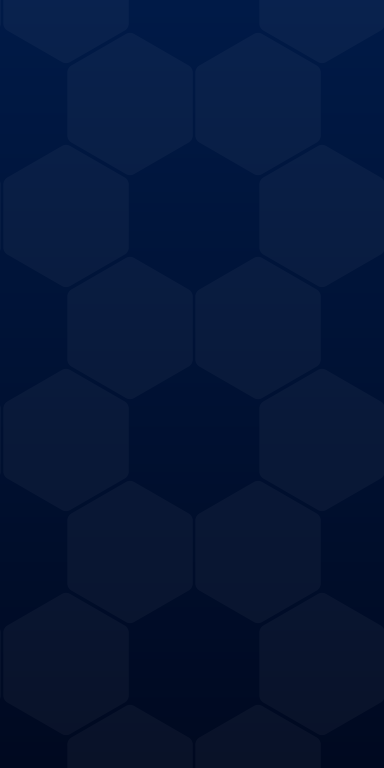
A WebGL 1 fragment shader for this pattern:

```glsl
precision highp float;

uniform vec2 u_resolution;

// Signed distance to a point-up hexagon with rounded corners.
float roundedHexagon(vec2 p, float halfWidth, float radius) {
    float apothem = halfWidth - radius;
    vec2 mirror = vec2(-0.8660, 0.5);
    p = abs(p.yx);
    p -= 2.0 * min(dot(mirror, p), 0.0) * mirror;
    p -= vec2(clamp(p.x, -0.5774 * apothem, 0.5774 * apothem), apothem);
    return length(p) * sign(p.y) - radius;
}

// Coverage of the staggered tiles, leaving out every third one in a row.
float tileCoverage(vec2 p, float pixel) {
    vec2 period = vec2(1.0, 1.75);
    float coverage = 0.0;
    for (int i = 0; i < 2; i++) {
        float row = float(i);
        vec2 q = p - 0.5 * row * period;
        vec2 cell = floor(q / period + 0.5);
        float d = roundedHexagon(q - cell * period, 0.49, 0.065);
        float present = step(1.0, mod(cell.x - row + 0.5, 3.0));
        coverage = max(coverage, present * (1.0 - smoothstep(-0.6 * pixel, 0.6 * pixel, d)));
    }
    return coverage;
}

void main() {
    vec2 uv = gl_FragCoord.xy / u_resolution;

    // Navy backdrop, darker towards the bottom
    vec3 color = mix(vec3(0.0, 0.035, 0.125), vec3(0.0, 0.102, 0.280), uv.y);

    // Faint white tiles, three columns wide
    vec2 p = uv * vec2(3.0, 6.0) + vec2(-0.016, 0.0625);
    color = mix(color, vec3(1.0), 0.035 * tileCoverage(p, 3.0 / u_resolution.x));

    gl_FragColor = vec4(color, 1.0);
}
```
